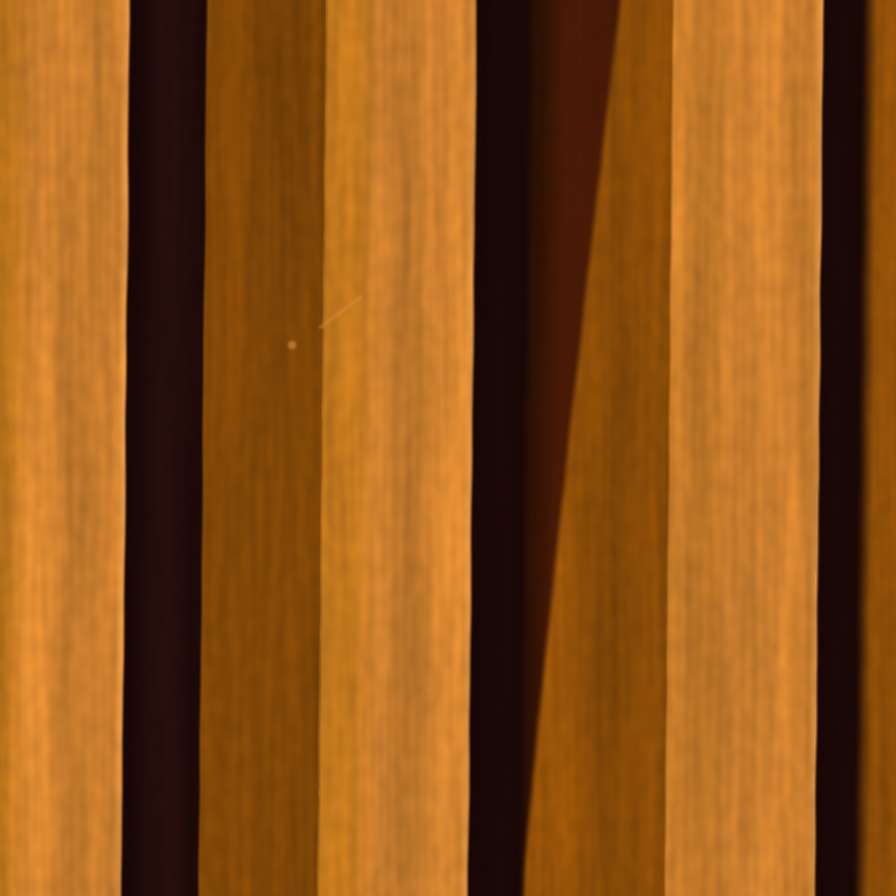
A WebGL 1 fragment shader for this texture:

```glsl
precision highp float;
// Vertical timber slats: lit front faces, shaded side faces and dark gaps.
// Each slat is a band of a slightly leaning repeat; stretched gradient noise
// gives the grain, and a slanted cast shadow falls on one side face.
uniform vec2 u_resolution;

const float PITCH = 0.387;
const float FRONT_WIDTH = 0.165;
const float FIRST_EDGE = 0.133;
const float LEAN = 0.0095;

const vec3 FRONT = vec3(0.79, 0.49, 0.18);
const vec3 FRONT_EDGE = vec3(0.73, 0.45, 0.11);
const vec3 SIDE = vec3(0.53, 0.29, 0.03);
const vec3 GAP = vec3(0.09, 0.025, 0.02);
const vec3 GAP_GLOW = vec3(0.15, 0.06, 0.05);
const vec3 SHADOW = vec3(0.26, 0.095, 0.02);
const vec3 SCRATCH = vec3(0.84, 0.56, 0.24);

vec2 hashGradient(vec2 cell) {
  float h = fract(sin(dot(cell, vec2(127.1, 311.7))) * 43758.5);
  return vec2(cos(h * 6.2832), sin(h * 6.2832));
}

float gradientNoise(vec2 p) {
  vec2 i = floor(p);
  vec2 f = p - i;
  vec2 w = f * f * f * (f * (f * 6.0 - 15.0) + 10.0);
  float a = dot(hashGradient(i), f);
  float b = dot(hashGradient(i + vec2(1.0, 0.0)), f - vec2(1.0, 0.0));
  float c = dot(hashGradient(i + vec2(0.0, 1.0)), f - vec2(0.0, 1.0));
  float d = dot(hashGradient(i + vec2(1.0, 1.0)), f - vec2(1.0, 1.0));
  return mix(mix(a, b, w.x), mix(c, d, w.x), w.y);
}

// Long streaks, fine fibres and a soft mottle.
float woodGrain(vec2 p) {
  return 0.50 * gradientNoise(p * vec2(34.0, 1.6))
       + 0.35 * gradientNoise(p * vec2(110.0, 6.0) + 17.0)
       + 0.25 * gradientNoise(p * vec2(75.0, 45.0) + 41.0);
}

float softStep(float edge, float x, float blur) {
  return smoothstep(edge - blur, edge + blur, x);
}

float segmentDistance(vec2 p, vec2 a, vec2 b) {
  vec2 ab = b - a;
  return length(p - a - ab * clamp(dot(p - a, ab) / dot(ab, ab), 0.0, 1.0));
}

// u runs across the face from 0 at the left to 1 at the right.
vec3 frontFace(float u, float slat, float grain) {
  float inner = smoothstep(0.18, 0.40, u);
  vec3 color = mix(FRONT_EDGE, FRONT, max(inner, 0.75 * step(0.5, slat)));
  color *= 1.0 + 0.05 * sin(u * 9.0 + slat * 2.0);
  color += vec3(0.05, 0.06, 0.06) * smoothstep(0.95, 1.0, u);
  return color * (1.0 + 0.30 * grain);
}

// t is the distance right of the previous front face.
vec3 sideFace(float t, float gapWidth, float slat, float grain) {
  float across = clamp((t - gapWidth) / (PITCH - FRONT_WIDTH - gapWidth), 0.0, 1.0);
  float tone = 0.95 + 0.08 * clamp(slat, 0.0, 1.0) + 0.05 * sin(across * 7.0);
  tone -= 0.10 * smoothstep(0.90, 1.0, across);
  return SIDE * tone * (1.0 + 0.30 * grain);
}

vec3 gapColor(float t, float gapWidth, float slat, float grain) {
  float glow = smoothstep(0.05, 0.45, t / gapWidth)
             * (1.0 - 0.6 * smoothstep(0.6, 1.0, t / gapWidth));
  return mix(GAP, GAP_GLOW, glow * mix(0.85, 0.2, clamp(slat, 0.0, 1.0)))
       * (1.0 + 0.25 * grain);
}

void main() {
  vec2 p = gl_FragCoord.xy / u_resolution;
  float pixel = 1.0 / min(u_resolution.x, u_resolution.y);
  float blur = max(0.0025, pixel);
  float grain = woodGrain(p);

  // Leaning repeat with slightly uneven edges
  float wobble = 0.0012 * gradientNoise(vec2(p.x * 3.0, p.y * 14.0));
  float x = p.x - FIRST_EDGE - LEAN * p.y + wobble;
  float slat = floor(x / PITCH);
  float t = x - slat * PITCH;
  float gapWidth = 0.05 + 0.0385 * exp2(-1.6 * max(slat, 0.0));
  float frontStart = PITCH - FRONT_WIDTH;
  float u = mod(t - frontStart, PITCH) / FRONT_WIDTH;

  // Side face with the slanted shadow on the second one
  vec3 side = sideFace(t, gapWidth, slat, grain);
  float shadowEdge = gapWidth + 0.1 * pow(p.y, 1.1);
  float secondSlat = 1.0 - step(0.5, abs(slat - 1.0));
  float shade = secondSlat * (1.0 - softStep(shadowEdge, t, 0.005));
  vec3 shadow = SHADOW * mix(0.65, 1.05, smoothstep(0.0, 0.04, t - gapWidth));
  side = mix(side, shadow * (1.0 + 0.2 * grain), shade);

  // Gap, side and front layers; gap edges grow softer to the right
  float gapBlur = blur + 0.004 * max(slat, 0.0);
  vec3 color = mix(gapColor(t, gapWidth, slat, grain), side,
                   softStep(gapWidth, t, gapBlur));
  float front = max(softStep(frontStart, t, blur),
                    1.0 - smoothstep(0.0, 2.0 * blur, t));
  color = mix(color, frontFace(clamp(u, 0.0, 1.0), slat, grain), front);

  // Faint scratch with a chip at its lower end
  float scratch = segmentDistance(p, vec2(0.358, 0.635), vec2(0.402, 0.668));
  float chip = length(p - vec2(0.326, 0.615));
  color = mix(color, SCRATCH, 0.4 * (1.0 - smoothstep(0.0, 0.003 + pixel, scratch)));
  color = mix(color, SCRATCH, 0.6 * (1.0 - smoothstep(0.002, 0.006 + pixel, chip)));

  gl_FragColor = vec4(color, 1.0);
}
```
